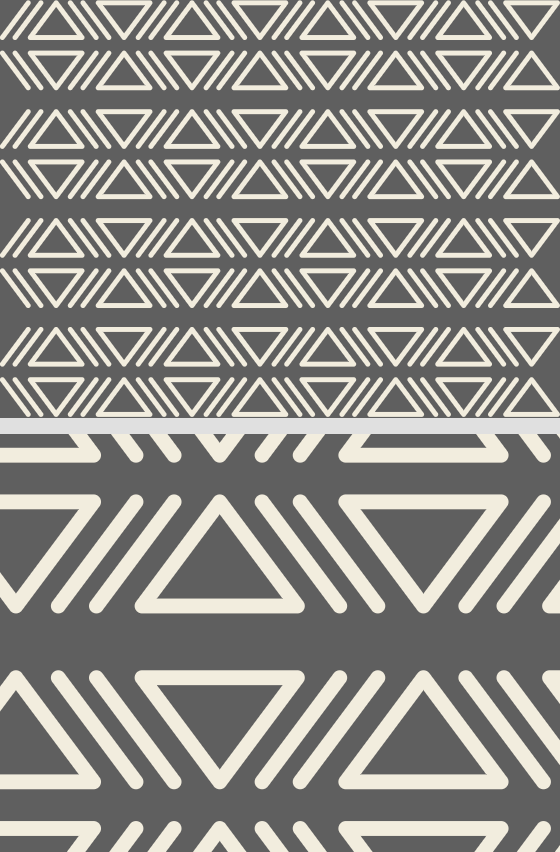
Top, the full canvas; bottom, a detail of the centre.
Write a Shadertoy shader that draws this pattern.

```glsl
// Lengths are in triangle pitches
#define PITCHES_ACROSS 8.245
#define TRIANGLES 8.0
#define FIRST_CENTRE 0.8266
#define HALF_SIZE vec2(0.381, 0.2555)
#define BAND_PITCH 1.603
#define BAND_AXIS 0.667
#define ROW_OFFSET 0.370
#define SLASH_NEAR 0.224
#define SLASH_FAR 0.411
#define HALF_STROKE 0.0365
#define CREAM vec3(0.950, 0.930, 0.870)
#define CHARCOAL vec3(0.373)

float segmentDistance(vec2 p, vec2 a, vec2 b) {
    vec2 ab = b - a;
    vec2 ap = p - a;
    return length(ap - ab * clamp(dot(ap, ab) / dot(ab, ab), 0.0, 1.0));
}

// Outlined upright triangle with two slashes parallel to its left side
float motifDistance(vec2 p) {
    vec2 apex = vec2(0.0, HALF_SIZE.y);
    vec2 left = -HALF_SIZE;
    vec2 right = vec2(HALF_SIZE.x, -HALF_SIZE.y);

    float d = segmentDistance(p, left, right);
    d = min(d, segmentDistance(p, right, apex));
    d = min(d, segmentDistance(p, left, apex));
    d = min(d, segmentDistance(p + vec2(SLASH_NEAR, 0.0), left, apex));
    d = min(d, segmentDistance(p + vec2(SLASH_FAR, 0.0), left, apex));
    return d - HALF_STROKE;
}

void mainImage(out vec4 fragColor, in vec2 fragCoord) {
    float pixel = PITCHES_ACROSS / iResolution.x;
    vec2 p = vec2(fragCoord.x, iResolution.y - fragCoord.y) * pixel;

    // Each band is a row and its mirror image below
    float rowY = abs(mod(p.y, BAND_PITCH) - BAND_AXIS) - ROW_OFFSET;

    // Slanted motifs overlap neighbouring cells, so test three
    float cell = floor(p.x - FIRST_CENTRE + 0.5);
    float d = 1e3;
    for (float k = -1.0; k <= 1.0; k++) {
        float id = clamp(cell + k, 0.0, TRIANGLES - 1.0);
        float flip = 1.0 - 2.0 * mod(id, 2.0);
        vec2 local = vec2(p.x - FIRST_CENTRE - id, rowY * flip);
        d = min(d, motifDistance(local));
    }

    float ink = clamp(0.5 - d / pixel, 0.0, 1.0);
    fragColor = vec4(mix(CHARCOAL, CREAM, ink), 1.0);
}
```
